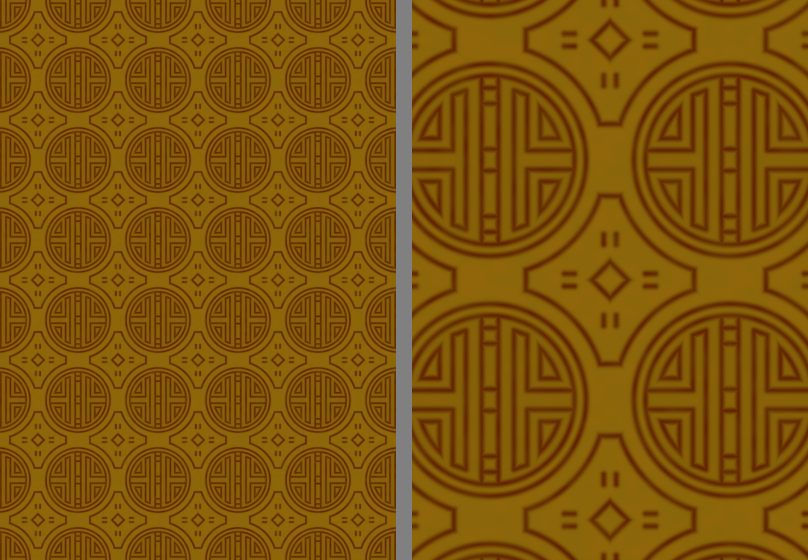
Left: the whole. Right: its middle third, enlarged.
Reproduce this pattern procedurally as a Shadertoy shader.

```glsl
#define ROWS 7.0
#define SHIFT vec2(0.025, 0.0)
#define LINE_HALF 0.0095
#define SOFTNESS 0.011
#define RING_OUTER 0.400
#define RING_INNER 0.352
#define STAR_ARC 0.482
#define STAR_TIP 0.350
#define GOLD vec3(0.572, 0.402, 0.040)
#define OLIVE vec3(0.490, 0.350, 0.020)
#define BROWN vec3(0.400, 0.200, 0.010)
#define RUST vec3(0.375, 0.125, 0.000)

float hash(vec2 p) {
    return fract(sin(dot(p, vec2(127.1, 311.7))) * 43758.5453);
}

float noise(vec2 p) {
    vec2 i = floor(p), f = fract(p);
    f = f * f * (3.0 - 2.0 * f);
    return mix(mix(hash(i), hash(i + vec2(1, 0)), f.x),
               mix(hash(i + vec2(0, 1)), hash(i + vec2(1, 1)), f.x), f.y);
}

float segment(vec2 p, vec2 a, vec2 b) {
    vec2 pa = p - a, ba = b - a;
    return length(pa - ba * clamp(dot(pa, ba) / dot(ba, ba), 0.0, 1.0));
}

// Double ring
float rings(vec2 p) {
    float r = length(p);
    return min(abs(r - RING_OUTER), abs(r - RING_INNER));
}

// Fretwork inside the rings, mirrored into one quadrant
float fretwork(vec2 p) {
    vec2 q = abs(p);

    // Central ladder
    float d = segment(q, vec2(0.035, 0.0), vec2(0.035, 0.345));
    d = min(d, segment(q, vec2(0.0, 0.045), vec2(0.035, 0.045)));
    d = min(d, segment(q, vec2(0.0, 0.235), vec2(0.035, 0.235)));
    d = min(d, segment(q, vec2(0.0, 0.300), vec2(0.035, 0.300)));

    // Upright bar and side arm
    d = min(d, segment(q, vec2(0.100, 0.0), vec2(0.100, 0.290)));
    d = min(d, segment(q, vec2(0.100, 0.290), vec2(0.155, 0.270)));
    d = min(d, segment(q, vec2(0.155, 0.040), vec2(0.155, 0.270)));
    d = min(d, segment(q, vec2(0.155, 0.040), vec2(0.345, 0.040)));

    // Corner wedge closed by an arc
    d = min(d, segment(q, vec2(0.210, 0.090), vec2(0.210, 0.214)));
    d = min(d, segment(q, vec2(0.210, 0.090), vec2(0.286, 0.090)));
    float arc = max(abs(length(q) - 0.300), max(0.210 - q.x, 0.090 - q.y));
    return min(d, arc);
}

// Four-pointed star between the medallions; s is measured from its centre
float star(vec2 s, float radius) {
    float d = abs(max(STAR_ARC - radius, max(s.x, s.y) - STAR_TIP));
    float diamond = abs(s.x + s.y - 0.075) * 0.707;
    vec2 along = s.x > s.y ? s : s.yx;
    float dash = segment(along, vec2(0.148, 0.026), vec2(0.190, 0.026));
    return min(d, min(diamond, dash));
}

void mainImage(out vec4 fragColor, in vec2 fragCoord) {
    vec2 p = fragCoord / iResolution.y * ROWS + SHIFT;
    vec2 cell = fract(p + 0.5) - 0.5;
    float radius = length(cell);
    float pixel = ROWS / iResolution.y;

    float d = min(rings(cell), fretwork(cell));
    d = min(d, star(0.5 - abs(cell), radius));

    // Ground with faint mottling, duller inside the medallion
    vec3 color = mix(GOLD, GOLD - vec3(0.035, 0.004, 0.0), noise(p * 22.0));
    float inside = 1.0 - smoothstep(RING_INNER - 0.02, RING_INNER, radius);
    color = mix(color, OLIVE, 0.4 * inside);

    // Soft fringe, then uneven ink
    float soft = max(SOFTNESS, 0.75 * pixel);
    float fringe = 1.0 - smoothstep(LINE_HALF, LINE_HALF + 2.0 * soft, d);
    float ink = 1.0 - smoothstep(LINE_HALF - soft, LINE_HALF + soft, d);
    color = mix(color, OLIVE, 0.6 * fringe);
    color = mix(color, mix(RUST, BROWN, noise(p * 17.0 + 40.0)), ink);

    fragColor = vec4(color, 1.0);
}
```
